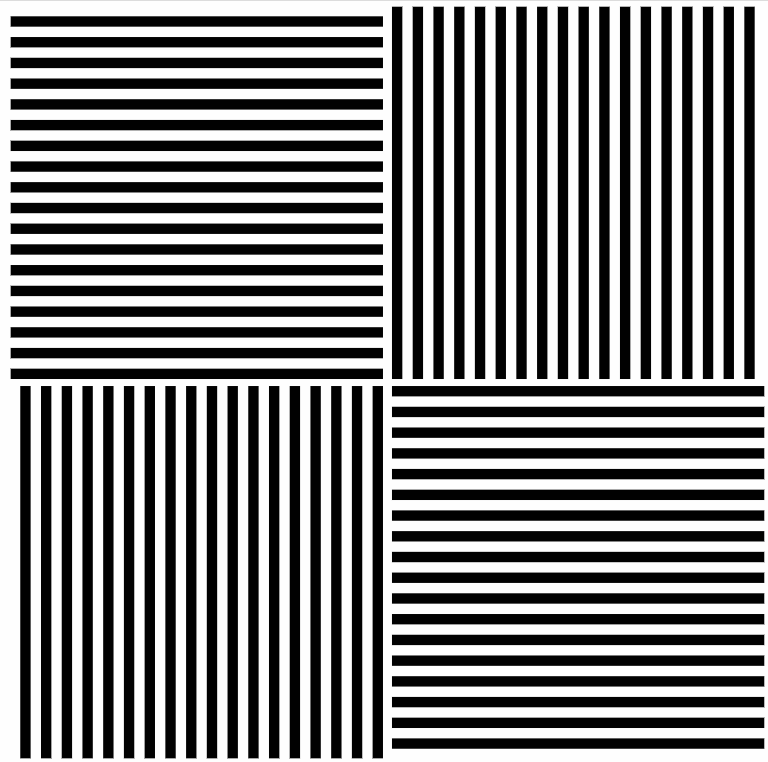
This pattern is drawn by a Shadertoy shader. Its source:

```glsl
// Four blocks of black stripes on white, turning from vertical to horizontal around a narrow cross gap.

const float PITCH = 0.0272;   // stripe spacing, in canvas heights
const float BARS = 18.0;      // stripes per block

// Signed distance to a row of bars: "across" counts the bars, "along" runs down their length.
float barsDistance(float across, float along) {
    float index = clamp(round(across / PITCH - 0.25), 0.0, BARS - 1.0);
    float side = abs(across - (index + 0.25) * PITCH) - 0.25 * PITCH;
    float halfLength = 0.2443;
    float ends = abs(along - halfLength) - halfLength;
    return max(side, ends);
}

void mainImage(out vec4 fragColor, in vec2 fragCoord) {
    float pixel = 1.0 / iResolution.y;
    vec2 uv = fragCoord * pixel;

    // Mirror each block outward from the edges of the central gap
    vec2 offset = uv - vec2(0.5085, 0.498);
    vec2 block = abs(offset) - vec2(0.0059, 0.0046);

    // Opposite blocks share a direction
    bool vertical = offset.x * offset.y > 0.0;
    float dist = vertical ? barsDistance(block.x, block.y)
                          : barsDistance(block.y, block.x);

    // Edges one pixel wide
    float ink = clamp(0.5 - dist / pixel, 0.0, 1.0);
    vec3 color = mix(vec3(0.995), vec3(0.005), ink);

    // Faint grey hairline along the top
    float hairline = clamp((uv.y - 0.9987) / pixel + 0.5, 0.0, 1.0);
    color = mix(color, vec3(0.86), hairline);

    fragColor = vec4(color, 1.0);
}
```
